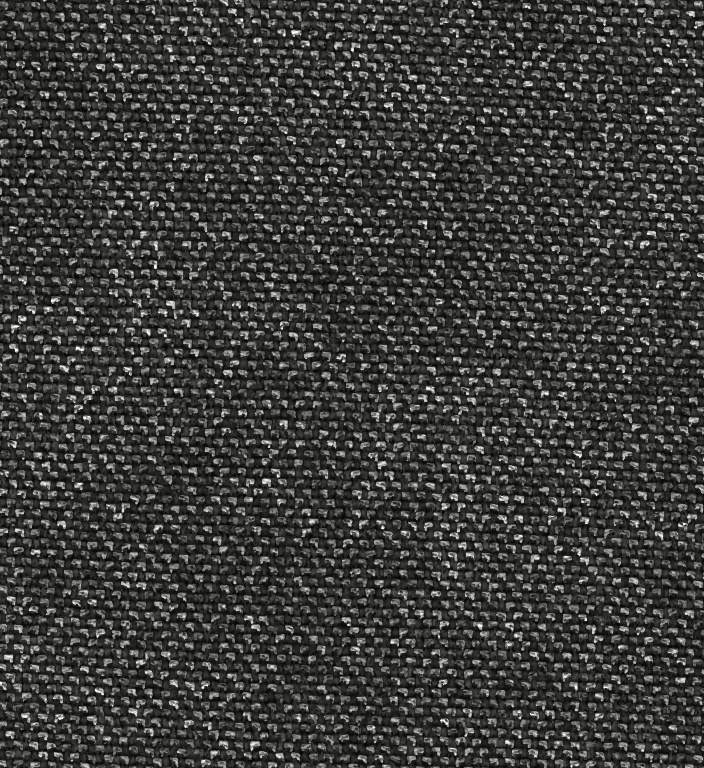
This texture is drawn by a Shadertoy shader. Its source:

```glsl
float hash(vec2 p) {
    vec3 q = fract(vec3(p.xyx) * 0.1031);
    q += dot(q, q.yzx + 33.33);
    return fract((q.x + q.y) * q.z);
}

// Smooth cellular noise: random tones blended by distance to scattered points
float fibreNoise(vec2 p) {
    vec2 base = floor(p);
    float total = 0.0, weights = 0.0;
    for (int y = -1; y <= 1; y++) {
        for (int x = -1; x <= 1; x++) {
            vec2 id = base + vec2(x, y);
            vec2 site = id + 0.15 + 0.7 * vec2(hash(id + 17.0), hash(id + 53.0));
            float weight = exp(-11.0 * length(p - site));
            total += weight * hash(id + 91.0);
            weights += weight;
        }
    }
    return total / weights;
}

float roundedBox(vec2 p, vec2 halfSize, float radius) {
    vec2 d = abs(p) - halfSize + radius;
    return length(max(d, 0.0)) + min(max(d.x, d.y), 0.0) - radius;
}

void mainImage(out vec4 fragColor, in vec2 fragCoord) {
    vec2 uv = fragCoord / iResolution.xy;
    float blur = 0.65 * 86.0 / iResolution.x;

    // Thread grid: rows fall to the right, with a loose bend
    vec2 p = uv * vec2(86.0, 79.0);
    p.y += 2.8 * uv.x + 0.2 * sin(uv.x * 5.0 + uv.y * 3.0) + 0.05 * sin(p.x * 1.7 + p.y * 0.6);
    p.x += 0.3 * sin(uv.y * 6.0 + 1.0) + 0.06 * sin(p.y * 2.3 + p.x * 0.4);
    vec2 cell = floor(p);
    vec2 local = fract(p) - 0.5;

    // Dark warp: soft blocks with black gaps between the rows
    float fibre = fibreNoise(p * vec2(3.5, 3.2));
    float fleck = fibreNoise(p * vec2(2.0, 4.2) + 40.0);
    float relief = 1.0 - smoothstep(0.1, 0.6, length(local * vec2(0.75, 1.05)));
    float tone = 0.02 + 0.11 * relief + 0.21 * fibre * (0.5 + 0.5 * hash(cell + 7.0));

    // Light weft: alternating short floats, many with a turned-down end
    for (int y = -1; y <= 1; y++) {
        for (int x = -1; x <= 1; x++) {
            vec2 id = cell + vec2(x, y);
            if (mod(id.x + id.y, 2.0) > 0.5) continue;
            float pick = hash(id + 3.0);
            vec2 jitter = vec2(hash(id + 29.0), hash(id + 61.0)) - 0.5;
            vec2 q = p - id - 0.5 - jitter * vec2(0.2, 0.12);
            q += 0.12 * (vec2(fleck, fibre) - 0.5);
            float side = hash(id + 43.0) < 0.25 ? -1.0 : 1.0;
            float bar = roundedBox(q - vec2(0.0, 0.12), vec2(0.48 + 0.14 * pick, 0.25), 0.2);
            float drop = 0.25 + 0.25 * hash(id + 37.0);
            float hook = roundedBox(q - vec2(side * 0.36, -0.08), vec2(0.19, drop), 0.16);
            float shape = min(bar, hook);
            float cover = 1.0 - smoothstep(-blur, blur, shape);

            // Broken, twisted plies with uneven yarn brightness
            float ply = 0.5 + 0.5 * sin(q.y * 14.0 + side * q.x * 5.0 + pick * 6.0);
            float yarn = mix(0.34, 0.64, hash(id + 79.0));
            float light = yarn * (0.08 + 0.75 * fibre + 0.6 * fleck + 0.35 * ply);
            tone *= 1.0 - 0.35 * exp(-9.0 * abs(shape));
            tone = mix(tone, light, cover);
        }
    }

    // Broad mottling
    tone *= 1.0 + 0.04 * sin(uv.x * 9.0 + 2.0 * sin(uv.y * 5.0))
                + 0.03 * sin(uv.y * 13.0 + uv.x * 4.0);
    vec3 cloth = vec3(tone, tone, tone - 0.013);
    fragColor = vec4(clamp(cloth, 0.0, 1.0), 1.0);
}
```
